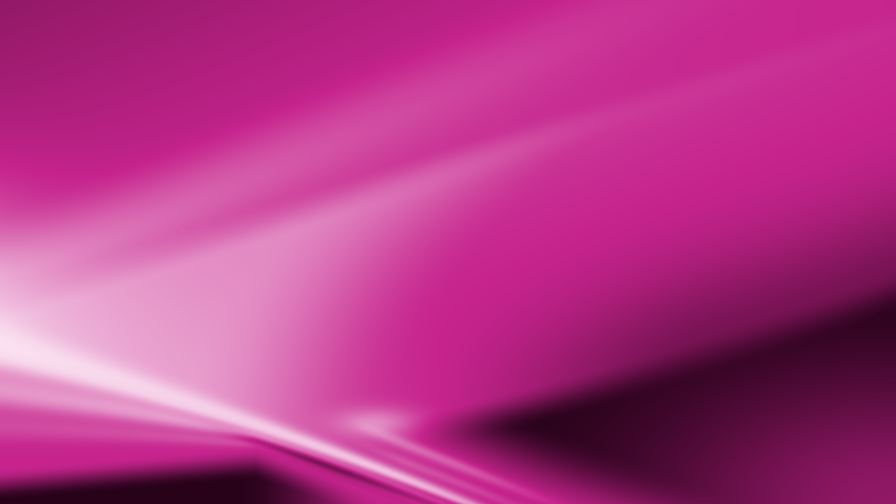
Reproduce this background procedurally as a Shadertoy shader.

```glsl
// Soft magenta light folds: a pale fan and a bright streak sweep past a dark wedge.
// Each fold adds to one signed tone (-1 shadow, 0 magenta, +1 white),
// which a three-colour ramp turns into the final colour.

float fall(float a, float b, float x) { return 1.0 - smoothstep(a, b, x); }

float bell(float x, float width) { return exp(-x * x / (width * width)); }

vec3 ramp(float tone) {
    vec3 shadow = vec3(0.12, 0.0, 0.075);
    vec3 magenta = vec3(0.775, 0.14, 0.55);
    vec3 white = vec3(1.0, 0.95, 0.98);
    vec3 c = mix(shadow, magenta, clamp(tone + 1.0, 0.0, 1.0));
    return mix(c, white, clamp(tone, 0.0, 1.0));
}

// Broad folds above the streak; q is the height over the streak.
float upperFolds(vec2 p, float q) {
    float a = p.y - (0.40 + 0.56 * p.x);
    float b = p.y - (0.455 + 0.75 * p.x);

    // Fan under the lower ridge, with a curved right side
    float side = 0.34 + 0.45 * p.y * p.y;
    float fan = 0.48 * fall(side - 0.16, side + 0.09, p.x) * fall(-0.05, 0.035, a);

    // Veil under the upper ridge, and the haze on the left
    float veil = 0.36 * exp(-3.0 * p.x * p.x) * fall(-0.04, 0.13, b);
    veil *= mix(0.45, 1.0, smoothstep(-0.14, 0.0, b));
    veil *= smoothstep(-0.06, 0.02, a);
    float haze = 0.62 * bell(q, 0.27) * exp(-5.0 * p.x);

    // Thin sheen that carries the lower ridge to the right
    float sheen = 0.22 * smoothstep(0.35, 0.6, p.x) * (1.2 - p.x);
    sheen *= fall(-0.03, 0.03, a) * exp(8.0 * min(a, 0.0));

    float light = 1.0 - (1.0 - fan) * (1.0 - veil) * (1.0 - haze);
    return light + sheen - 0.6 * max(b - 0.03, 0.0);
}

// Filaments below the streak, ending in a dark floor.
float lowerFolds(vec2 p, float q, float line) {
    float floorEdge = min(0.045 + 0.15 * p.x, line - 0.07);
    float v = -q / (line - floorEdge);
    float tone = 0.72 * fall(0.0, 0.85, v) * fall(0.2, 0.55, p.x);
    tone += 0.09 * sin(22.0 * v + 3.0 * p.x) * fall(0.4, 0.85, v);
    tone -= 0.55 * bell(q + 0.032, 0.012) * bell(p.x - 0.36, 0.09);
    float dark = fall(-0.04, 0.025, p.y - floorEdge) * fall(0.26, 0.46, p.x);
    return mix(tone, -0.95, dark);
}

void mainImage(out vec4 fragColor, in vec2 fragCoord) {
    vec2 p = fragCoord / iResolution.xy;

    // Folds on both sides of the streak line
    float line = 0.317 - 0.5 * p.x - 0.2 * p.x * p.x;
    float q = p.y - line;
    float tone = mix(lowerFolds(p, q, line), upperFolds(p, q),
                     smoothstep(-0.015, 0.015, q));

    // Dark wedge, shaded above and lit again from the lower right
    float d = p.x - 0.45;
    float rise = p.y - (0.13 + 0.40 * d + 0.22 * d * d);
    float run = p.y - (0.14 - 0.70 * d);
    tone -= 0.5 * bell(rise, 0.19) * smoothstep(0.42, 0.8, p.x);
    float wedge = fall(-0.04, 0.045, rise) * smoothstep(-0.03, 0.13, run);
    float relight = 0.68 * exp(-dot((p - vec2(1.0, 0.0)) / vec2(0.28, 0.27),
                                    (p - vec2(1.0, 0.0)) / vec2(0.28, 0.27)));
    tone = mix(tone, relight - 1.0, wedge);

    // Glow at the wedge tip and the faint second streak leaving it
    tone += 0.42 * bell(p.x - 0.42, 0.045) * bell(p.y - 0.16, 0.03);
    float second = bell(run + 0.02, 0.012) + 0.6 * bell(run + 0.055, 0.01);
    tone += 0.3 * second * smoothstep(0.38, 0.46, p.x) * fall(0.5, 0.68, p.x);

    // Main streak, thinning toward the bottom edge
    float width = 0.005 + 0.032 * exp(-4.0 * p.x);
    float streak = bell(q, q > 0.0 ? width * 1.3 : width);
    tone = mix(tone, 0.92 - 0.4 * p.x, streak * fall(0.42, 0.75, p.x));

    fragColor = vec4(ramp(tone), 1.0);
}
```
